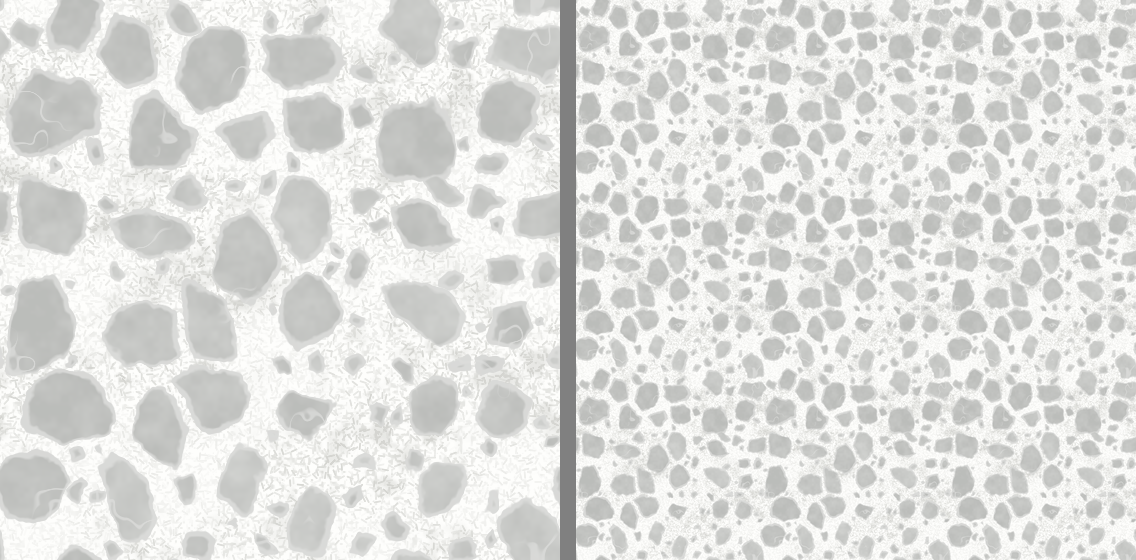
Left: one tile. Right: repeated 3 by 3.
A Shadertoy shader for this texture:

```glsl
// Pale terrazzo: grey angular stones set in a white, finely flaked matrix.
// Stones are random polygons clipped by wrapped Voronoi cells; small chips
// fill the free room, and all noise repeats a whole number of times.

const float TAU = 6.28319;
const vec3 WHITE = vec3(0.995, 0.995, 0.988);
const vec3 FLAKE_GREY = vec3(0.835, 0.837, 0.82);
const vec3 RIM_GREY = vec3(0.865, 0.867, 0.86);
const vec3 STONE_DARK = vec3(0.735, 0.74, 0.73);
const vec3 STONE_LIGHT = vec3(0.815, 0.82, 0.81);

struct Cell { vec2 id; vec2 centre; float border; };

// Integer hash of a cell and a seed, three values in 0..1
vec3 hash3(vec2 cell, float seed) {
    uvec3 v = uvec3(vec3(cell, seed) + 0.5) * 1664525u + 10139u;
    v.x += v.y * v.z; v.y += v.z * v.x; v.z += v.x * v.y;
    v ^= v >> 16u;
    v.x += v.y * v.z; v.y += v.z * v.x; v.z += v.x * v.y;
    return vec3(v >> 8u) / 16777216.0;
}

// Value noise that wraps after n cells
float noise(vec2 uv, float n, float seed) {
    vec2 p = uv * n, i = floor(p), f = p - i;
    f = f * f * (3.0 - 2.0 * f);
    vec2 a = mod(i, n), b = mod(i + 1.0, n);
    return mix(mix(hash3(a, seed).x, hash3(vec2(b.x, a.y), seed).x, f.x),
               mix(hash3(vec2(a.x, b.y), seed).x, hash3(b, seed).x, f.x), f.y);
}

float fbm(vec2 uv, float n, float seed) {
    return 0.5 * noise(uv, n, seed) + 0.3 * noise(uv, n * 2.0, seed + 1.0)
         + 0.2 * noise(uv, n * 4.0, seed + 2.0);
}

float smoothMax(float a, float b, float k) {
    float h = max(k - abs(a - b), 0.0) / k;
    return max(a, b) + h * h * k * 0.25;
}

vec2 turn(vec2 p, float angle) {
    float c = cos(angle), s = sin(angle);
    return vec2(c * p.x - s * p.y, s * p.x + c * p.y);
}

vec2 site(vec2 cell, float n, float seed) {
    return (cell + 0.5 + 0.72 * (hash3(mod(cell, n), seed).xy - 0.5)) / n;
}

// Nearest site and the distance to its Voronoi border
Cell voronoi(vec2 p, float n, float seed) {
    vec2 home = floor(p * n), nearest = home, centre = vec2(0.0);
    float best = 9.0;
    for (int k = 0; k < 9; k++) {
        vec2 cell = home + vec2(k % 3, k / 3) - 1.0;
        vec2 s = site(cell, n, seed);
        float d = distance(p, s);
        if (d < best) { best = d; nearest = cell; centre = s; }
    }
    float border = 9.0;
    for (int k = 0; k < 25; k++) {
        if (k == 12) continue;
        vec2 s = site(nearest + vec2(k % 5, k / 5) - 2.0, n, seed);
        border = min(border, dot(0.5 * (s + centre) - p, normalize(s - centre)));
    }
    return Cell(mod(nearest, n), centre, border);
}

// Stretched, rounded polygon with random sides
float polygon(vec2 p, vec2 id, float radius, float seed) {
    vec3 shape = hash3(id, seed);
    float stretch = mix(1.0, 1.38, shape.y);
    p = turn(p, shape.x * TAU) * vec2(1.0 / stretch, stretch);
    float d = -radius;
    for (int k = 0; k < 7; k++) {
        vec3 h = hash3(id, seed + 1.0 + float(k));
        vec2 side = turn(vec2(1.0, 0.0), (float(k) + 0.7 * h.x) * TAU / 7.0);
        d = smoothMax(d, dot(p, side) - radius * mix(0.72, 1.12, h.y), radius * 0.18);
    }
    return d;
}

// Distance to the large stones, with the tone of the nearest one
float largeStones(vec2 p, out float tone) {
    Cell c = voronoi(p, 6.0, 3.0);
    vec3 h = hash3(c.id, 5.0);
    tone = h.x;
    return smoothMax(polygon(p - c.centre, c.id, mix(0.047, 0.088, h.y), 20.0), 0.007 - c.border, 0.01);
}

// Distance to the chips, each sized to the room between large stones
float smallStones(vec2 p, out float tone) {
    Cell c = voronoi(p, 13.0, 7.0);
    vec3 h = hash3(c.id, 9.0);
    float unused;
    float room = largeStones(c.centre, unused) - 0.004;
    float radius = min(mix(0.014, 0.036, h.y), room / 1.2);
    tone = h.x;
    if (radius < 0.007) return 1.0;
    return smoothMax(polygon(p - c.centre, c.id, radius, 40.0), 0.004 - c.border, 0.005);
}

// Short strokes in random directions, one per cell
float flakes(vec2 uv, float n, float seed) {
    vec2 p = uv * n, home = floor(p);
    float ink = 0.0;
    for (int k = 0; k < 9; k++) {
        vec2 cell = home + vec2(k % 3, k / 3) - 1.0;
        vec3 h = hash3(mod(cell, n), seed);
        vec2 q = turn(p - cell - h.xy, h.z * TAU);
        q.x -= clamp(q.x, -0.45, 0.45);
        ink = max(ink, (1.0 - smoothstep(0.06, 0.24, length(q))) * fract(h.z * 37.0));
    }
    return ink;
}

vec3 matrixColour(vec2 uv) {
    float patches = smoothstep(0.3, 0.7, fbm(uv, 6.0, 60.0));
    float grain = smoothstep(0.5, 0.9, noise(uv, 210.0, 64.0));
    float cloud = smoothstep(0.5, 0.8, fbm(uv, 22.0, 66.0)) * patches;
    float ink = max(flakes(uv, 92.0, 70.0), 0.65 * grain) * mix(0.4, 0.95, patches);
    return mix(WHITE, FLAKE_GREY, clamp(ink + 0.55 * cloud, 0.0, 1.0));
}

vec3 stoneColour(vec2 uv, float d, float tone) {
    float mottle = fbm(uv, 26.0, 80.0) - 0.5;
    vec3 colour = mix(STONE_DARK, STONE_LIGHT, clamp(0.15 + 0.55 * tone + 1.1 * mottle, 0.0, 1.0));
    float vein = abs(fbm(uv, 10.0, 84.0) - 0.5);
    float broken = smoothstep(0.55, 0.7, noise(uv, 9.0, 88.0));
    colour = mix(colour, RIM_GREY, 0.75 * broken * (1.0 - smoothstep(0.004, 0.018, vein)));
    float rimWidth = mix(0.002, 0.012, noise(uv, 18.0, 90.0));
    return mix(colour, RIM_GREY, 0.85 * smoothstep(-rimWidth - 0.003, -rimWidth + 0.003, d));
}

void mainImage(out vec4 fragColor, in vec2 fragCoord) {
    vec2 uv = fragCoord / iResolution.xy;
    // Ragged outlines from a wrapped warp
    vec2 warp = vec2(fbm(uv, 20.0, 100.0), fbm(uv, 20.0, 104.0)) - 0.5;
    vec2 p = uv + 0.026 * warp;
    float tone, chipTone;
    float d = largeStones(p, tone);
    float chip = smallStones(p, chipTone);
    if (chip < d) { d = chip; tone = chipTone; }
    d += 0.003 * (noise(uv, 150.0, 108.0) - 0.5);
    float cover = 1.0 - smoothstep(-0.0015, 0.0015, d);
    fragColor = vec4(mix(matrixColour(uv), stoneColour(uv, d, tone), cover), 1.0);
}
```
